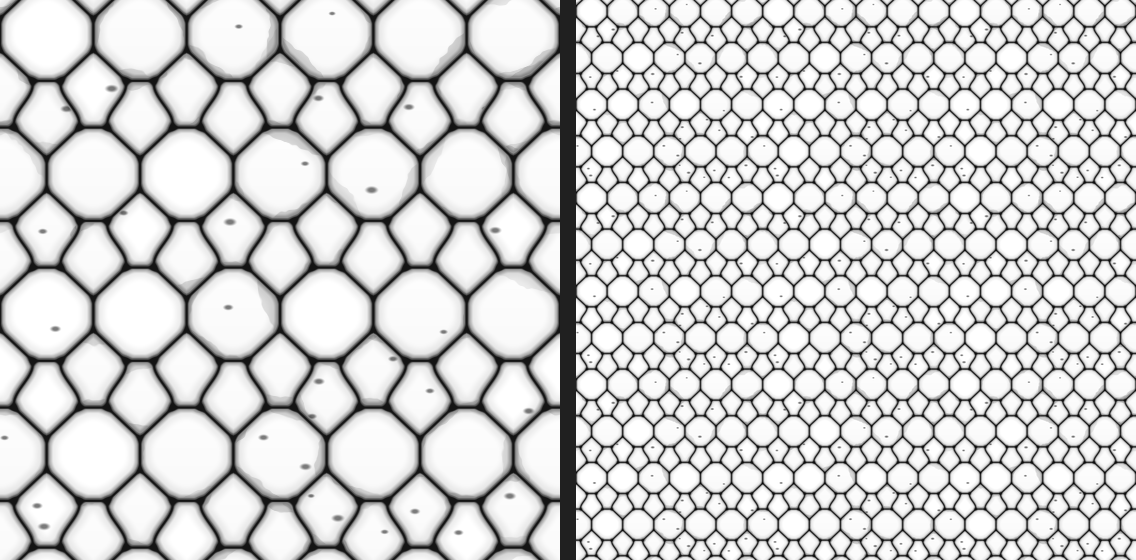
Left: one tile. Right: repeated 3 by 3.
Give the GLSL for this pattern, as a WebGL 1 fragment shader.

```glsl
precision highp float;
// Dark wire net over pale chipped stones: rows of octagons with two rows of
// small kite cells between them. Each row is folded onto one quarter cell, whose
// edges are distance functions; a hash per cell varies facets, pits and tone.

uniform vec2 u_resolution;

const float REPEATS = 6.0;      // octagons across; the canvas is 6 x 6 units
const float ROW_HEIGHT = 1.5;   // four rows, alternately shifted by half a unit
const float ROW_OFFSET = 1.14;
const float KITE_HEIGHT = 0.61; // kite centre above or below its row
const float TAU = 6.2831853;

float hash(vec2 c) {
  vec3 q = fract(c.xyx * 0.1031);
  q += dot(q, q.yzx + 33.33);
  return fract((q.x + q.y) * q.z);
}

float cellRandom(vec2 id, float salt) {
  return hash(id + salt * vec2(17.0, 59.0));
}

// Value noise that wraps after a whole number of lattice steps.
float wrappedNoise(vec2 p, float period) {
  vec2 i = floor(p);
  vec2 f = fract(p);
  f = f * f * (3.0 - 2.0 * f);
  vec2 a = mod(i, period);
  vec2 b = mod(i + 1.0, period);
  return mix(mix(hash(a), hash(vec2(b.x, a.y)), f.x),
             mix(hash(vec2(a.x, b.y)), hash(b), f.x), f.y);
}

float segmentDistance(vec2 p, vec2 a, vec2 b) {
  vec2 ab = b - a;
  return length(p - a - ab * clamp(dot(p - a, ab) / dot(ab, ab), 0.0, 1.0));
}

float smoothMin(float a, float b, float k) {
  float h = max(k - abs(a - b), 0.0) / k;
  return min(a, b) - h * h * k * 0.25;
}

// Centre of the octagon whose row band holds p.
vec2 octagonCentre(vec2 p) {
  float row = floor(p.y / ROW_HEIGHT + 0.5);
  float shift = 0.5 * mod(row, 2.0);
  return vec2(floor(p.x - shift + 0.5) + shift, row * ROW_HEIGHT);
}

// The curved edge between kites, as x over height.
float curveX(float y) {
  return mix(0.15, 0.35, smoothstep(0.54, 0.96, y));
}

float wireDistance(vec2 p) {
  vec2 q = abs(p - octagonCentre(p));
  float t = clamp((q.y - 0.54) / 0.42, 0.0, 1.0);
  float slope = 2.86 * t * (1.0 - t);
  float curve = length(vec2((q.x - curveX(q.y)) / sqrt(1.0 + slope * slope),
                            max(0.5 - q.y, 0.0)));
  float side = segmentDistance(q, vec2(0.5, 0.0), vec2(0.5, 0.17));
  float slant = segmentDistance(q, vec2(0.5, 0.17), vec2(0.15, 0.5));
  float flatEdge = segmentDistance(q, vec2(0.0, 0.5), vec2(0.15, 0.5));
  return smoothMin(smoothMin(side, slant, 0.06), smoothMin(flatEdge, curve, 0.06), 0.06);
}

// Centre (xy) and rough radius (z) of the cell around p.
vec3 findCell(vec2 p) {
  vec2 centre = octagonCentre(p);
  vec2 local = p - centre;
  vec2 q = abs(local);
  vec2 side = vec2(local.x < 0.0 ? -1.0 : 1.0, local.y < 0.0 ? -1.0 : 1.0);
  if (q.y < 0.5 && dot(q, vec2(0.33, 0.35)) < 0.2245) return vec3(centre, 0.5);
  if (q.x > curveX(q.y)) return vec3(centre + side * vec2(0.5, KITE_HEIGHT), 0.39);
  return vec3(centre + vec2(0.0, side.y * (ROW_HEIGHT - KITE_HEIGHT)), 0.39);
}

// Flat top with randomly cut, slightly ragged facets around it.
float stoneTone(vec2 q, vec2 id, float radius, float ragged, float pixel) {
  float tone = 0.985 + 0.02 * q.y;
  float bleached = step(0.88, cellRandom(id, 1.0));
  for (int i = 0; i < 5; i++) {
    float n = float(i);
    float angle = TAU * (n + cellRandom(id, n + 2.0)) / 5.0;
    float reach = radius * mix(0.68, 1.12, cellRandom(id, n + 8.0));
    float along = dot(q, vec2(cos(angle), sin(angle))) + ragged * 0.09 - reach;
    float facet = mix(0.84, 0.94, cellRandom(id, n + 14.0));
    tone *= mix(1.0, facet, smoothstep(0.0, pixel + 0.008, along) * (1.0 - bleached));
  }
  return mix(tone, 1.0, bleached);
}

// Up to two oval pits in a cell.
float pitMask(vec2 q, vec2 id, float radius, float pixel) {
  float mask = 0.0;
  for (int i = 0; i < 2; i++) {
    float n = 20.0 + 5.0 * float(i);
    vec2 spot = vec2(cellRandom(id, n), cellRandom(id, n + 1.0)) - 0.5;
    float size = mix(0.035, 0.075, cellRandom(id, n + 2.0));
    float d = length((q - spot * radius * 1.1) * vec2(1.0, 1.7));
    float present = step(0.8, cellRandom(id, n + 3.0));
    mask = max(mask, present * (1.0 - smoothstep(size * 0.3, size + pixel, d)));
  }
  return mask;
}

void main() {
  vec2 p = gl_FragCoord.xy / u_resolution * REPEATS - vec2(0.0, ROW_OFFSET);
  float pixel = REPEATS / min(u_resolution.x, u_resolution.y);

  // Stones
  vec3 cell = findCell(p);
  vec2 id = mod(floor(cell.xy * 8.0 + 0.5), REPEATS * 8.0);
  vec2 q = p - cell.xy;
  float ragged = wrappedNoise(p * 5.0, 30.0) + 0.35 * wrappedNoise(p * 17.0, 102.0) - 0.67;
  float tone = stoneTone(q, id, cell.z, ragged, pixel);
  tone = mix(tone, 0.42, 0.9 * pitMask(q, id, cell.z, pixel));

  // Soft contact shadow, then the wire with a dark crease low on it
  float d = wireDistance(p);
  float crease = wireDistance(p + vec2(0.0, 0.006));
  tone *= mix(0.74, 1.0, smoothstep(0.03, 0.075, d));
  tone *= mix(0.93, 1.0, smoothstep(0.06, 0.17, d));
  float wire = mix(0.34, 0.56, smoothstep(0.012, 0.03, d));
  wire = mix(0.08, wire, smoothstep(0.003, 0.009 + pixel, crease));
  tone = mix(wire, tone, smoothstep(0.022, 0.028 + pixel, d));
  gl_FragColor = vec4(vec3(clamp(tone, 0.0, 1.0)), 1.0);
}
```
